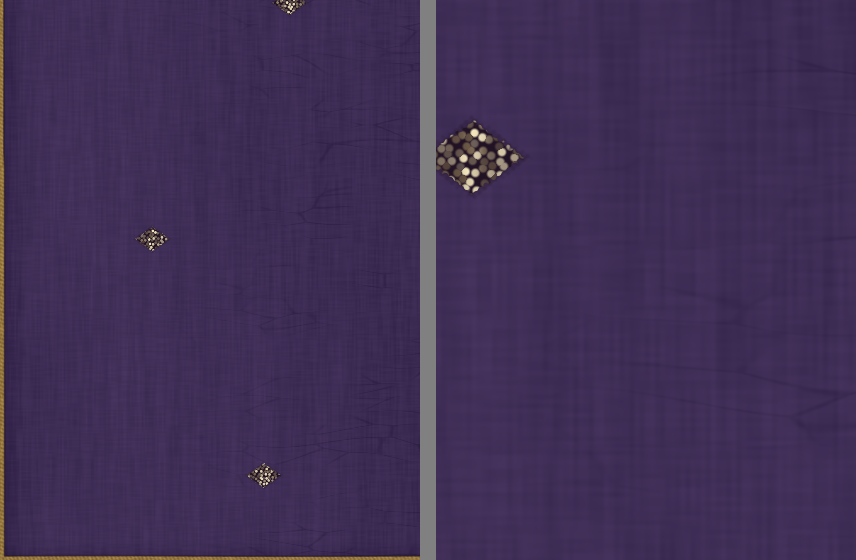
Left, the full canvas; right, a detail of the centre.
Give the GLSL for this texture, as a Shadertoy shader.

```glsl
const vec3 CLOTH_DARK = vec3(0.195, 0.135, 0.285);
const vec3 CLOTH_LIGHT = vec3(0.275, 0.202, 0.368);
const vec3 GOLD = vec3(0.60, 0.49, 0.26);
const vec3 GOLD_SHADE = vec3(0.36, 0.26, 0.13);
const vec3 BEAD_DARK = vec3(0.13, 0.07, 0.14);
const vec3 BEAD_GREY = vec3(0.47, 0.42, 0.38);
const vec3 BEAD_SHINE = vec3(0.84, 0.79, 0.66);
const vec2 MOTIF_START = vec2(0.471, 0.151);
const vec2 MOTIF_STEP = vec2(0.023, 0.422);
const float MOTIF_SHIFT = 0.222;
const vec2 MOTIF_SIZE = vec2(0.030, 0.0215);
const float BEAD_COUNT = 185.0;
const float BORDER_LEFT = 0.0075;
const float BORDER_BOTTOM = 0.0065;
const vec2 THREAD_FREQ = vec2(330.0, 24.0);
const vec2 SLUB_FREQ = vec2(85.0, 6.0);
const vec2 WEFT_FREQ = vec2(45.0, 360.0);
const vec2 CRINKLE_FREQ = vec2(9.0, 38.0);

vec2 hash2(vec2 p) {
    vec3 q = fract(p.xyx * vec3(0.1031, 0.1030, 0.0973));
    q += dot(q, q.yzx + 33.33);
    return fract((q.xx + q.yz) * q.zy);
}

float valueNoise(vec2 p) {
    vec2 i = floor(p), f = fract(p);
    f = f * f * (3.0 - 2.0 * f);
    float low = mix(hash2(i).x, hash2(i + vec2(1, 0)).x, f.x);
    float high = mix(hash2(i + vec2(0, 1)).x, hash2(i + vec2(1, 1)).x, f.x);
    return mix(low, high, f.y);
}

// Nearest and second nearest distance, and a random tint of the cell
vec3 cellular(vec2 p, float jitter) {
    vec2 i = floor(p);
    vec3 best = vec3(9.0, 9.0, 0.0);
    for (int y = -1; y <= 1; y++)
    for (int x = -1; x <= 1; x++) {
        vec2 cell = i + vec2(x, y);
        vec2 rnd = hash2(cell + 50.0);
        float d = length(cell + 0.5 + (rnd - 0.5) * jitter - p);
        if (d < best.x) best = vec3(d, best.x, hash2(cell + 90.0).x);
        else best.y = min(best.y, d);
    }
    return best;
}

// Sheer cloth: upright threads, fine weft, broad shading, flat crinkles
vec3 cloth(vec2 p) {
    float thread = valueNoise(p * THREAD_FREQ) - 0.5;
    float slub = valueNoise(p * SLUB_FREQ + 7.0) - 0.5;
    float weft = valueNoise(p * WEFT_FREQ + 19.0) - 0.5;
    float broad = valueNoise(p * vec2(9.0, 3.0) + 3.0) - 0.5;
    float tone = 0.60 + 0.34 * thread + 0.26 * slub + 0.24 * weft + 0.22 * broad;
    tone += 0.14 * exp(-pow((p.x - 0.22) / 0.16, 2.0));
    tone -= 0.42 * (1.0 - smoothstep(0.005, 0.06, p.x));
    tone -= 0.30 * (1.0 - smoothstep(0.005, 0.04, p.y));
    tone -= 0.12 * smoothstep(0.6, 0.75, p.x);

    vec2 bend = vec2(0.0, 0.006 * sin(p.x * 23.0 + 3.0 * sin(p.y * 11.0)));
    vec3 cell = cellular((p + bend) * CRINKLE_FREQ, 0.9);
    float crease = 1.0 - smoothstep(0.0, 0.10, cell.y - cell.x);
    float patchy = smoothstep(0.35, 0.75, valueNoise(p * vec2(12.0, 26.0) + 31.0));
    tone -= 0.42 * crease * patchy * smoothstep(0.22, 0.60, p.x);
    return mix(CLOTH_DARK, CLOTH_LIGHT, tone);
}

// Diamond of beads, q measured from its centre
vec3 addMotif(vec3 base, vec2 q, float seed, float px) {
    vec2 r = abs(q) / MOTIF_SIZE;
    float rim = 0.06 * sin(q.x * 1100.0) * sin(q.y * 1100.0);
    float d = (r.x + r.y - 1.0 + rim) * MOTIF_SIZE.y * 0.8;
    float shadow = 1.0 - smoothstep(-0.001, 0.004, d);
    base = mix(base, BEAD_DARK, 0.45 * shadow);

    vec2 grid = mat2(0.8, 0.6, -0.6, 0.8) * q * BEAD_COUNT + seed * 17.0;
    vec3 bead = cellular(grid, 0.6);
    float body = 1.0 - smoothstep(0.28, 0.62, bead.x);
    float centre = exp(-pow(q.x / 0.007, 2.0));
    float shine = smoothstep(0.50, 0.95, bead.z + 0.30 * centre);
    vec3 color = mix(BEAD_GREY, GOLD, 0.5 * hash2(vec2(bead.z * 91.0, seed)).x);
    color = mix(color, BEAD_SHINE, shine);
    color = mix(BEAD_DARK, color, body * (0.45 + 0.55 * bead.z + 0.2 * centre));
    return mix(base, color, 1.0 - smoothstep(-px, px, d));
}

// Woven gold tape, u across from 0 to 1 and v along
vec3 tape(float u, float v) {
    float stitch = 0.5 + 0.5 * sin(v * 900.0 + u * 3.0);
    float glint = valueNoise(vec2(u * 3.0, v * 260.0));
    float ridge = 1.0 - smoothstep(0.25, 0.6, abs(u - 0.45));
    return mix(GOLD_SHADE, GOLD * 1.1, 0.30 * stitch + 0.35 * glint + 0.45 * ridge);
}

void mainImage(out vec4 fragColor, in vec2 fragCoord) {
    float px = 1.0 / iResolution.y;
    vec2 p = fragCoord * px;
    vec3 color = cloth(p);

    for (int i = 0; i < 3; i++) {
        float row = float(i);
        vec2 centre = MOTIF_START + MOTIF_STEP * row;
        centre.x -= MOTIF_SHIFT * mod(row, 2.0);
        color = addMotif(color, p - centre, row + 1.0, px);
    }

    // Borders with a dark seam beside each tape
    float left = BORDER_LEFT - 0.0012 * smoothstep(0.70, 0.73, p.y);
    float bottom = BORDER_BOTTOM + 0.0006 * sin(p.x * 9.0);
    float seam = min(p.x - left, p.y - bottom);
    color = mix(color, BEAD_DARK, 0.65 * (1.0 - smoothstep(0.0, 0.004, seam)));
    color = mix(color, tape(p.y / bottom, p.x), 1.0 - smoothstep(-px, px, p.y - bottom));
    color = mix(color, tape(p.x / left, p.y), 1.0 - smoothstep(-px, px, p.x - left));
    fragColor = vec4(color, 1.0);
}
```
